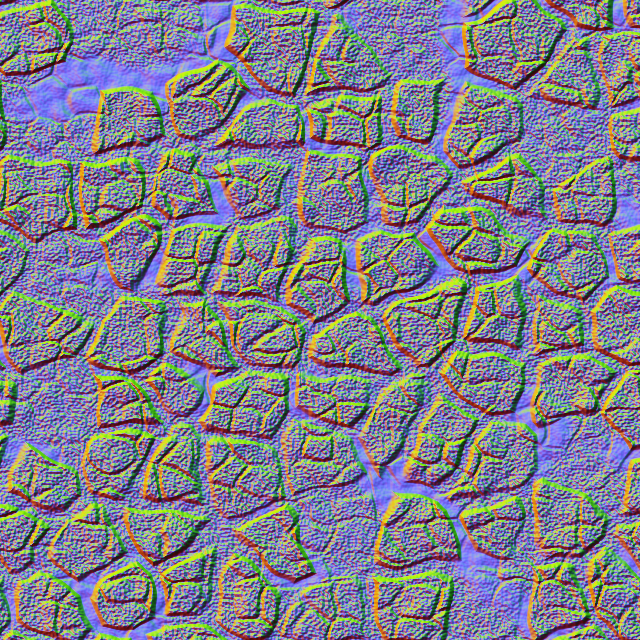
Write a WebGL 1 fragment shader that draws this texture map.

```glsl
precision highp float;

uniform vec2 u_resolution;

float hash(vec2 p) {
  return fract(sin(dot(p, vec2(127.1, 311.7))) * 43758.55);
}

float cornerSlope(vec2 corner, vec2 offset) {
  float angle = 6.2832 * hash(corner);
  return dot(vec2(cos(angle), sin(angle)), offset);
}

float gradientNoise(vec2 p) {
  vec2 i = floor(p);
  vec2 f = fract(p);
  vec2 u = f * f * f * (f * (f * 6.0 - 15.0) + 10.0);
  vec2 e = vec2(1.0, 0.0);
  float low = mix(cornerSlope(i, f), cornerSlope(i + e, f - e), u.x);
  float high = mix(cornerSlope(i + e.yx, f - e.yx), cornerSlope(i + 1.0, f - 1.0), u.x);
  return mix(low, high, u.y);
}

// x: gap between the two nearest cell centres, y: random value of the cell
vec2 cells(vec2 p) {
  vec2 base = floor(p);
  float nearest = 9.0;
  float second = 9.0;
  float id = 0.0;
  for (int y = -1; y <= 1; y++) {
    for (int x = -1; x <= 1; x++) {
      vec2 cell = base + vec2(float(x), float(y));
      vec2 jitter = vec2(hash(cell + 17.3), hash(cell + 71.9));
      float d = length(cell + 0.1 + 0.8 * jitter - p);
      if (d < nearest) {
        second = nearest;
        nearest = d;
        id = hash(cell + 5.7);
      } else {
        second = min(second, d);
      }
    }
  }
  return vec2(second - nearest, id);
}

float height(vec2 p) {
  vec2 warp = vec2(gradientNoise(p * 17.0), gradientNoise(p * 17.0 + 40.0));

  // Raised stones with uneven gaps, and some cells left empty
  vec2 stoneCell = cells(p * vec2(8.4, 9.2) + 0.13 * warp);
  float present = smoothstep(0.06, 0.2, stoneCell.y);
  float inset = 0.04 + 0.1 * fract(stoneCell.y * 7.0);
  float stone = present * smoothstep(inset, inset + 0.13, stoneCell.x);
  float h = 0.017 * stone * (0.4 + 0.6 * stoneCell.y);

  // Broken facets, strong inside the stones and faint in the mortar
  vec2 facet = cells(p * vec2(19.0, 22.0) + 0.4 * warp + 9.0);
  float cracked = smoothstep(-0.35, 0.1, gradientNoise(p * 13.0 + 7.0));
  h += 0.011 * mix(0.3, 1.0, stone) * cracked * (0.4 + facet.y) * smoothstep(0.02, 0.22, facet.x);

  // Smooth patches in the mortar
  float patchy = (1.0 - stone) * smoothstep(0.06, 0.26, gradientNoise(p * 7.5 + 23.0));

  // Ripples and fine grain
  h += 0.005 * gradientNoise(p * vec2(42.0, 48.0) + 3.0);
  float grain = mix(mix(0.0043, 0.0054, stone), 0.0008, patchy);
  return h + grain * gradientNoise(p * vec2(192.0, 224.0) + warp);
}

void main() {
  vec2 p = gl_FragCoord.xy / u_resolution;
  vec2 e = vec2(0.0016, 0.0);
  float h = height(p);
  vec2 slope = vec2(height(p + e) - h, height(p + e.yx) - h) / e.x;

  // Encode the surface direction as colour, lit a little from the upper left
  vec3 normal = normalize(vec3(slope.x, -slope.y, 1.0));
  vec2 tilt = vec2(0.43, 0.46) * normal.xy + 0.12 * normal.yx;
  gl_FragColor = vec4(0.5 + tilt, pow(normal.z, 1.9), 1.0);
}
```
